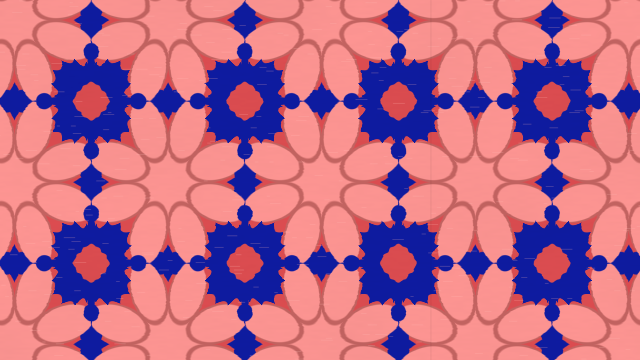
Write a WebGL 2 fragment shader that draws this pattern.

```glsl
#version 300 es
precision highp float;

uniform vec2 u_resolution;
out vec4 fragColor;

// Lengths below TILE and ORIGIN are fractions of one tile
#define TILE vec2(0.4267, 0.4502)
#define ORIGIN vec2(0.2535, 0.719)
#define PETAL_POS vec2(0.331, 0.129)
#define PETAL_SIZE vec2(0.19, 0.107)
#define PETAL_TILT 0.297
#define OUTLINE 0.011
#define TIP_REACH 0.39
#define FOLD_X 1.197
#define WEAR 0.2
#define JITTER 0.0025

const vec3 PINK = vec3(0.98, 0.575, 0.565);
const vec3 BLUE = vec3(0.055, 0.105, 0.62);
const vec3 RED = vec3(0.85, 0.295, 0.31);
const vec3 BROWN = vec3(0.755, 0.385, 0.375);

float hash(vec2 p) {
    vec3 h = fract(vec3(p.xyx) * 0.1031);
    h += dot(h, h.yzx + 33.33);
    return fract((h.x + h.y) * h.z);
}

float noise(vec2 p) {
    vec2 i = floor(p), f = fract(p);
    f = f * f * (3.0 - 2.0 * f);
    return mix(mix(hash(i), hash(i + vec2(1, 0)), f.x),
               mix(hash(i + vec2(0, 1)), hash(i + vec2(1, 1)), f.x), f.y);
}

float ellipse(vec2 p, vec2 r) {
    return (length(p / r) - 1.0) * min(r.x, r.y);
}

// Scalloped body with a bulb and a fine tip on each axis; s.x >= s.y >= 0
float starShape(vec2 s) {
    float angle = atan(s.y, max(s.x, 1e-5));
    float t = 1.0 - 2.0 * abs(fract(angle * 3.8197) - 0.5);
    float rim = mix(0.245, 0.315, smoothstep(0.1, 0.65, angle));
    rim -= 0.035 * (1.0 - t * t);
    float body = length(s) - rim;
    float bulb = ellipse(s - vec2(0.305, 0.0), vec2(0.054, 0.05));
    float tip = max(s.y - 0.16 * (TIP_REACH - s.x), s.x - TIP_REACH);
    return min(body, min(bulb, tip));
}

// Two domes with pointed sides, between neighbouring stars
float linkShape(vec2 d) {
    d = abs(d);
    float dome = ellipse(d - vec2(0.0, 0.05), vec2(0.07, 0.068));
    float sides = (d.x / 0.115 + d.y / 0.07 - 1.0) * 0.06;
    return min(dome, sides);
}

float centreShape(vec2 s) {
    float angle = atan(s.y, max(s.x, 1e-5));
    return length(s) - 0.108 - 0.008 * cos(4.0 * angle) - 0.004 * cos(12.0 * angle);
}

float cover(float d) {
    float aa = 0.75 / (u_resolution.y * TILE.x);
    return 1.0 - smoothstep(-aa, aa, d);
}

vec3 pattern(vec2 p) {
    // Fold the tile into one eighth, seen from its centre and its corner
    vec2 a = abs(fract((p - ORIGIN) / TILE + 0.5) - 0.5);
    vec2 s = vec2(max(a.x, a.y), min(a.x, a.y));
    vec2 q = 0.5 - s.yx;

    float c = cos(PETAL_TILT), n = sin(PETAL_TILT);
    vec2 leaf = mat2(c, -n, n, c) * (q - PETAL_POS);
    float petal = ellipse(leaf, PETAL_SIZE);
    float outline = ellipse(leaf + vec2(0.02, 0.0), PETAL_SIZE + OUTLINE);

    vec3 col = mix(RED, PINK, cover(length(q) - 0.235));
    col = mix(col, BROWN, cover(outline));
    col = mix(col, BLUE, cover(linkShape(q - vec2(0.5, 0.0))));
    col = mix(col, PINK, cover(petal));
    col = mix(col, BLUE, cover(starShape(s)));
    return mix(col, RED, cover(centreShape(s)));
}

// Short, sparse horizontal scratches
float scratches(vec2 p) {
    vec2 g = p * vec2(24.0, 190.0);
    g.x += hash(vec2(floor(g.y), 7.0));
    vec2 id = floor(g), f = fract(g);
    float span = 0.15 + 0.3 * hash(id + 31.0);
    float dash = 1.0 - smoothstep(span - 0.1, span, abs(f.x - 0.5));
    float line = 1.0 - smoothstep(0.1, 0.45, abs(f.y - 0.5));
    return step(0.955, hash(id)) * dash * line;
}

void main() {
    vec2 p = gl_FragCoord.xy / u_resolution.y;

    // Ragged horizontal print edges
    float slip = noise(vec2(p.x * 14.0, p.y * 230.0)) - 0.5;
    vec3 col = pattern(p + vec2(slip * JITTER, 0.0));

    // Scratches, mottled ink and a faint vertical crease
    col = mix(col, vec3(1.0, 0.72, 0.7), WEAR * scratches(p));
    col *= 0.985 + 0.02 * noise(p * 5.0) + 0.012 * noise(p * vec2(40.0, 160.0));
    col *= 1.0 - 0.045 * (1.0 - smoothstep(0.0, 0.004, abs(p.x - FOLD_X)));
    fragColor = vec4(col, 1.0);
}
```
